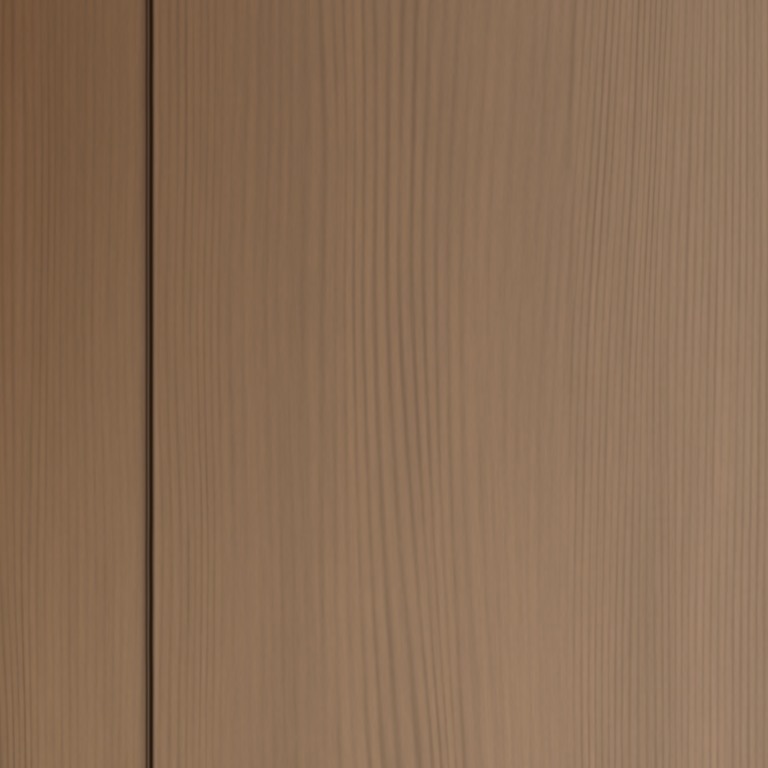
A three.js fragment shader for this texture:

```glsl
// Brown wooden boards with fine upright grain and one dark seam on the left.
// A corner gradient sets the light; warped growth rings, fibres and pores
// made from value noise darken it, and a grooved seam is laid on top.

varying vec2 vUv;

const float SEAM_X = 0.1955;
const vec3 TOP_LEFT = vec3(0.435, 0.315, 0.220);
const vec3 TOP_RIGHT = vec3(0.565, 0.460, 0.370);
const vec3 LOW_LEFT = vec3(0.535, 0.420, 0.315);
const vec3 LOW_RIGHT = vec3(0.610, 0.500, 0.408);
const vec3 GROOVE = vec3(0.13, 0.085, 0.055);

float hash(vec2 p) {
  vec3 q = fract(vec3(p.xyx) * 0.1031);
  q += dot(q, q.yzx + 33.33);
  return fract((q.x + q.y) * q.z);
}

float noise(vec2 p) {
  vec2 cell = floor(p);
  vec2 f = fract(p);
  f = f * f * (3.0 - 2.0 * f);
  float low = mix(hash(cell), hash(cell + vec2(1.0, 0.0)), f.x);
  float high = mix(hash(cell + vec2(0.0, 1.0)), hash(cell + 1.0), f.x);
  return mix(low, high, f.y);
}

// Soft bump of height one around a centre
float bump(float x, float centre, float width) {
  float d = (x - centre) / width;
  return exp(-d * d);
}

// Sideways drift that makes the grain lean and wave
float grainDrift(vec2 p) {
  float lowBend = 0.035 * pow(1.0 - p.y, 2.0) * bump(p.x, 0.56, 0.16);
  float highBend = 0.045 * p.y * p.y * bump(p.x, 0.74, 0.17);
  float wave = 0.007 * (noise(vec2(p.x * 5.0, p.y * 3.5)) - 0.5);
  return wave - lowBend - highBend;
}

// Growth rings: broad in the middle, finer towards both sides
float rings(vec2 p) {
  float x = p.x + grainDrift(p);
  float phase = 66.0 * x + 34.0 * max(x - 0.72, 0.0) - 30.0 * max(0.29 - x, 0.0);
  phase += 1.3 * noise(vec2(x * 21.0, p.y * 1.4));
  float line = 0.5 + 0.5 * cos(6.28318 * phase);
  float weight = mix(0.35, 1.0, noise(vec2(phase * 0.8, p.y * 4.0 + 7.0)));
  return line * line * weight;
}

// How strongly the rings show across the boards
float ringStrength(vec2 p) {
  float middle = bump(p.x, 0.51 + 0.05 * (0.5 - p.y), 0.085);
  float left = 0.65 * bump(p.x, 0.25, 0.045) + 0.65 * bump(p.x, 0.03, 0.05);
  float right = 0.75 * smoothstep(0.735, 0.750, p.x) * (1.0 - 0.35 * p.x);
  float patches = mix(0.7, 1.2, noise(p * vec2(9.0, 3.0) + 4.0));
  return (0.28 + 0.72 * middle + left + right) * patches;
}

vec3 boardLight(vec2 p) {
  float across = pow(p.x, 0.8);
  vec3 low = mix(LOW_LEFT, LOW_RIGHT, across);
  vec3 high = mix(TOP_LEFT, TOP_RIGHT, across);
  return mix(low, high, smoothstep(-0.15, 1.1, p.y));
}

// Long fibres and short pores, centred on zero
float fibres(vec2 p) {
  float x = p.x + grainDrift(p);
  float longFibre = noise(vec2(x * 170.0, p.y * 5.0)) - 0.5;
  float fineFibre = noise(vec2(x * 340.0, p.y * 24.0)) - 0.5;
  float pores = noise(p * vec2(380.0, 130.0)) - 0.5;
  return 0.035 * longFibre + 0.030 * fineFibre + 0.022 * pores;
}

// Two narrow grooves with a soft shadow around them
vec3 addSeam(vec3 wood, vec2 p) {
  float d = p.x - SEAM_X;
  float wobble = 0.0005 * (noise(vec2(2.0, p.y * 18.0)) - 0.5);
  float shade = 0.22 * bump(d, -0.003, 0.008);
  float thin = 0.55 * bump(d, -0.0045 + wobble, 0.0019);
  float deep = 0.97 * bump(d, 0.0011 + wobble, 0.0028);
  float rim = 0.07 * bump(d, 0.008, 0.003);
  vec3 lit = wood * (1.0 - shade + rim);
  return mix(lit, GROOVE, max(thin, deep));
}

void main() {
  vec2 p = vUv;
  vec3 wood = boardLight(p);

  // Broad tonal bands, with a paler strip right of centre
  float bands = 0.05 * (noise(vec2(p.x * 13.0, p.y * 1.3)) - 0.5);
  float pale = 0.025 * bump(p.x, 0.69, 0.055);
  float joint = 0.035 * bump(p.x, 0.744, 0.004) * smoothstep(0.36, 0.42, p.y);
  wood *= 1.0 + bands + pale - joint;

  // Rings darken the wood; fibres vary it both ways
  float ring = (rings(p) - 0.22) * ringStrength(p);
  wood *= 1.0 - 0.135 * ring + fibres(p);

  gl_FragColor = vec4(addSeam(wood, p), 1.0);
}
```
